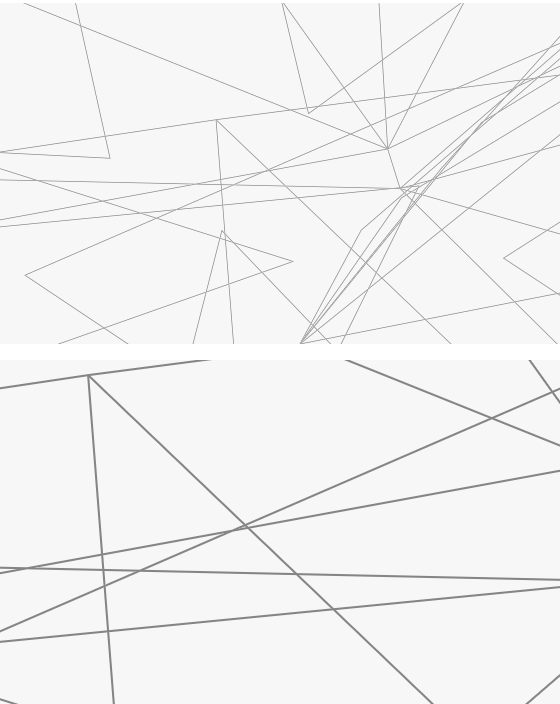
Top, the full canvas; bottom, a detail of the centre.
A Shadertoy shader for this background:

```glsl
// Thin grey straight lines fanning out from a few hubs over a pale ground.

const vec3 GROUND = vec3(0.97);
const vec3 INK = vec3(0.52);
const float LINE_WIDTH = 0.002;   // all lengths are in canvas heights
const float REACH = 2.5;          // long enough to leave the canvas
const float STRIP_BASE = 0.991;   // white margin along the top

float hash(float n) {
    n = fract(n * 0.1031);
    n *= n + 33.33;
    return fract(n * (n + n));
}

float segment(vec2 p, vec2 a, vec2 b) {
    vec2 ap = p - a, ab = b - a;
    return length(ap - ab * clamp(dot(ap, ab) / dot(ab, ab), 0.0, 1.0));
}

float ray(vec2 p, vec2 start, float angle) {
    return segment(p, start, start + REACH * vec2(cos(angle), sin(angle)));
}

// Rays spread from one hub between two angles, slightly uneven.
float fan(vec2 p, vec2 hub, float fromAngle, float toAngle, int count, float seed) {
    float d = REACH;
    for (int i = 0; i < count; i++) {
        float jitter = 0.25 * (hash(seed + float(i)) - 0.5);
        float t = (float(i) + jitter) / float(count - 1);
        d = min(d, ray(p, hub, mix(fromAngle, toAngle, t)));
    }
    return d;
}

// Strands that rise together from a root, bend, and run off to the right.
float bentStrands(vec2 p, vec2 root, vec2 lowBend, vec2 highBend, float edge, int count) {
    float d = REACH;
    for (int i = 0; i < count; i++) {
        float t = float(i) / float(count - 1);
        vec2 bend = mix(lowBend, highBend, t);
        bend.y += 0.06 * (hash(float(i) + 71.0) - 0.3);
        vec2 end = vec2(edge, mix(0.70, 0.90, hash(float(i) + 37.0)));
        d = min(d, min(segment(p, root, bend), segment(p, bend, end)));
    }
    return d;
}

// Open wedges scattered from left to right, each turned further round.
float wedges(vec2 p, float width, int count) {
    float d = REACH;
    for (int i = 0; i < count; i++) {
        float n = float(i);
        float x = width * (0.02 + 0.175 * n + 0.03 * hash(n + 5.0));
        vec2 elbow = vec2(x, 0.2 + 0.55 * fract(0.618 * n));
        float facing = -0.09 + 2.53 * n;
        float halfOpening = mix(0.45, 0.8, hash(n + 19.0));
        d = min(d, ray(p, elbow, facing - halfOpening));
        d = min(d, ray(p, elbow, facing + halfOpening));
    }
    return d;
}

// Share of a pixel covered by a line at distance d.
float lineCoverage(float d, float width, float pixel) {
    float inner = max(d - 0.5 * pixel, -0.5 * width);
    float outer = min(d + 0.5 * pixel, 0.5 * width);
    return clamp((outer - inner) / pixel, 0.0, 1.0);
}

void mainImage(out vec4 fragColor, in vec2 fragCoord) {
    float pixel = 1.0 / iResolution.y;
    vec2 p = fragCoord * pixel;
    float width = iResolution.x * pixel;

    vec2 upperHub = vec2(1.127, 0.567);
    vec2 lowerHub = vec2(1.163, 0.452);
    vec2 baseHub = vec2(0.872, 0.0);
    vec2 leftHub = vec2(0.628, 0.652);
    vec2 spearTip = vec2(0.852, 0.24);

    // Fans
    float d = fan(p, upperHub, 0.48, 3.33, 6, 11.0);
    d = min(d, fan(p, lowerHub, -0.74, 0.70, 4, 23.0));
    d = min(d, fan(p, baseHub, 0.20, 0.68, 2, 31.0));
    d = min(d, fan(p, leftHub, -1.41, 0.07, 3, 43.0));
    d = min(d, fan(p, spearTip, 2.85, 3.43, 2, 53.0));

    // Links between the hubs and to the left edge
    d = min(d, segment(p, upperHub, lowerHub));
    d = min(d, ray(p, lowerHub, 3.12));
    d = min(d, ray(p, leftHub, 3.29));

    // Bundle and loose wedges
    d = min(d, bentStrands(p, baseHub, vec2(1.05, 0.346), vec2(1.40, 0.62), width, 4));
    d = min(d, wedges(p, width, 6));

    vec3 color = mix(GROUND, INK, lineCoverage(d, LINE_WIDTH, pixel));
    float strip = clamp((p.y - STRIP_BASE) / pixel + 0.5, 0.0, 1.0);
    fragColor = vec4(mix(color, vec3(1.0), strip), 1.0);
}
```
